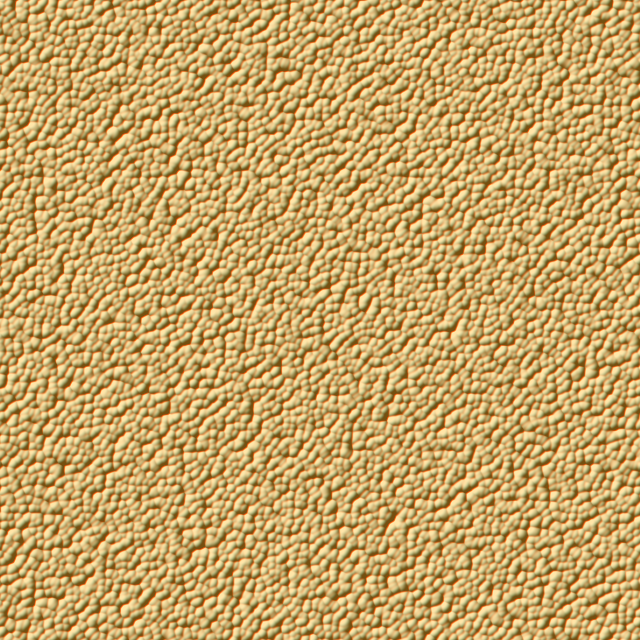
A Shadertoy shader for this texture:

```glsl
const vec2 TO_LIGHT = vec2(-0.72, 0.69);

vec3 hash3(vec2 cell) {
    vec3 q = vec3(dot(cell, vec2(127.1, 311.7)),
                  dot(cell, vec2(269.5, 183.3)),
                  dot(cell, vec2(419.2, 371.9)));
    return fract(sin(q) * 43758.5453);
}

// Rounded grains, slightly long across the light, joined by a smooth maximum
float grainHeight(vec2 p) {
    vec2 cell = floor(p);
    float sum = 0.0;
    for (int y = -1; y <= 1; y++) {
        for (int x = -1; x <= 1; x++) {
            vec2 id = cell + vec2(x, y);
            vec3 rnd = hash3(id);
            vec2 d = p - id - rnd.xy;
            float along = dot(d, vec2(0.69, 0.72));
            float cap = 1.0 - 1.35 * dot(d, d) + 0.4 * along * along;
            sum += exp(8.0 * (cap + 0.3 * (rnd.z - 0.5)));
        }
    }
    return log(sum) / 8.0;
}

// Slope facing the light, plus darkening in the crevices
float relief(vec2 p) {
    float h = grainHeight(p);
    float slope = h - grainHeight(p + 0.32 * TO_LIGHT);
    float shade = 1.1 * slope + 0.5 * (h - 0.88);
    return smoothstep(-0.64, 0.45, shade);
}

void mainImage(out vec4 fragColor, in vec2 fragCoord) {
    vec2 p = fragCoord / iResolution.y * 91.0;

    // Shifted channels: orange rims on the lit side, olive on the far side
    vec3 lit = vec3(relief(p - 0.11 * TO_LIGHT),
                    relief(p + 0.02 * TO_LIGHT),
                    relief(p + 0.04 * TO_LIGHT));

    vec3 crevice = vec3(0.46, 0.31, 0.06);
    vec3 crest = vec3(1.02, 0.90, 0.66);
    fragColor = vec4(clamp(mix(crevice, crest, lit), 0.0, 1.0), 1.0);
}
```
